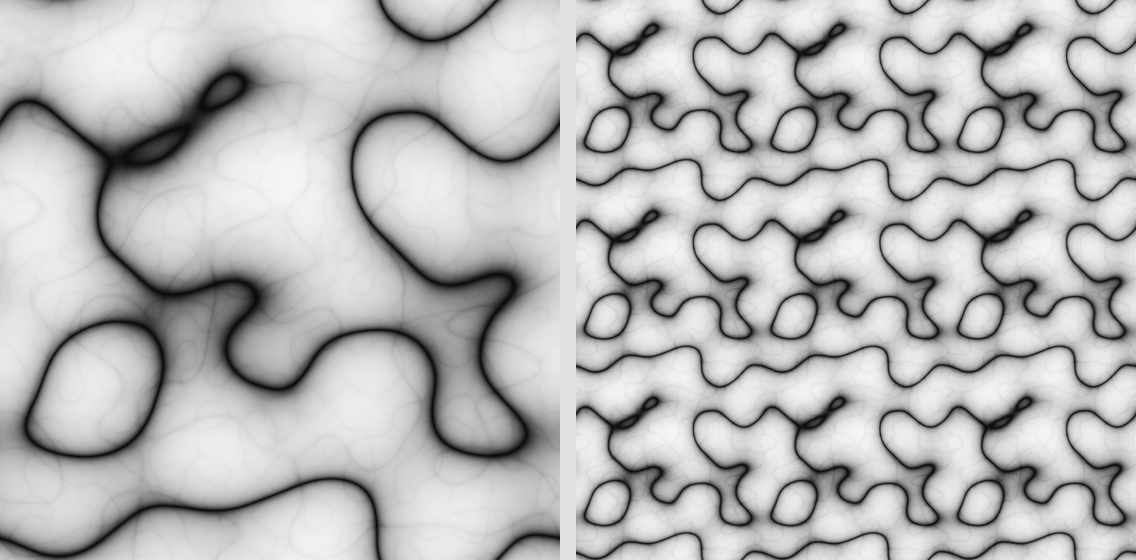
Left: one tile. Right: repeated 3 by 3.
This texture is drawn by a Shadertoy shader. Its source:

```glsl
// Tileable grey marble veins: folded gradient noise gives dark, cusped lines
// on soft pale clouds, and finer folded octaves cut faint creases into them.
// Every octave wraps on a whole number of cells, so all edges join.

const float VEIN_CELLS    = 4.0;    // noise cells across the canvas, main veins
const float NOISE_GAIN    = 2.45;   // spread of the main noise
const float CREASE_GAIN   = 2.0;    // spread of the finer noise
const int   CREASE_LAYERS = 3;      // finer octaves
const float CREASE_DEPTH  = 0.36;   // strength of the first crease layer
const float CREASE_FADE   = 0.64;   // strength ratio between layers
const float LINE_SOFTNESS = 0.008;  // rounding of the vein core
const float VALUE_WEIGHT  = 0.35;   // keeps lattice points from being zero
const float CORE_WIDTH    = 0.08;   // steep dark core of a vein
const float CORE_LEVEL    = 0.60;
const float HALO_WIDTH    = 0.50;   // slow pale halo around it
const float HALO_LEVEL    = 0.38;
const float SEED          = 3.0;
const float TAU           = 6.2831853;

float hash(vec2 cell, float seed) {
    return fract(sin(dot(cell, vec2(127.1, 311.7)) + seed * 74.7) * 43758.5453);
}

// Gradient plus value contribution of one wrapped lattice corner
float corner(vec2 cell, vec2 offset, float period, float seed) {
    vec2 wrapped = mod(cell, period);
    float angle = TAU * hash(wrapped, seed);
    float value = 2.0 * hash(wrapped, seed + 0.37) - 1.0;
    return dot(vec2(cos(angle), sin(angle)), offset) + VALUE_WEIGHT * value;
}

float wrappedNoise(vec2 p, float period, float seed) {
    vec2 cell = floor(p);
    vec2 f = p - cell;
    vec2 blend = f * f * f * (f * (f * 6.0 - 15.0) + 10.0);
    vec2 x = vec2(1.0, 0.0);
    vec2 y = vec2(0.0, 1.0);
    float low  = mix(corner(cell, f, period, seed),
                     corner(cell + x, f - x, period, seed), blend.x);
    float high = mix(corner(cell + y, f - y, period, seed),
                     corner(cell + x + y, f - x - y, period, seed), blend.x);
    return mix(low, high, blend.y);
}

// Absolute noise with a slightly rounded fold, softer in fine octaves
float foldedNoise(vec2 uv, float cells, float gain, float seed) {
    vec2 shift = vec2(0.37, 0.61) * seed;
    float n = gain * wrappedNoise(uv * cells + shift, cells, seed);
    float softness = LINE_SOFTNESS * cells / VEIN_CELLS;
    return sqrt(n * n + softness * softness);
}

// Brightness by distance from a vein: steep core, then a slow halo
float veinTone(float d) {
    return CORE_LEVEL * (1.0 - exp(-d / CORE_WIDTH))
         + HALO_LEVEL * (1.0 - exp(-d / HALO_WIDTH));
}

void mainImage(out vec4 fragColor, in vec2 fragCoord) {
    vec2 uv = fragCoord / iResolution.xy;

    // Main veins
    float field = foldedNoise(uv, VEIN_CELLS, NOISE_GAIN, SEED);

    // Finer creases scale the field, so they deepen near the veins
    float cells = VEIN_CELLS;
    float depth = CREASE_DEPTH;
    for (int i = 1; i <= CREASE_LAYERS; i++) {
        cells *= 2.0;
        float crease = foldedNoise(uv, cells, CREASE_GAIN, SEED + float(i));
        field *= mix(1.0 - depth, 1.0, veinTone(crease));
        depth *= CREASE_FADE;
    }

    fragColor = vec4(vec3(veinTone(field)), 1.0);
}
```
